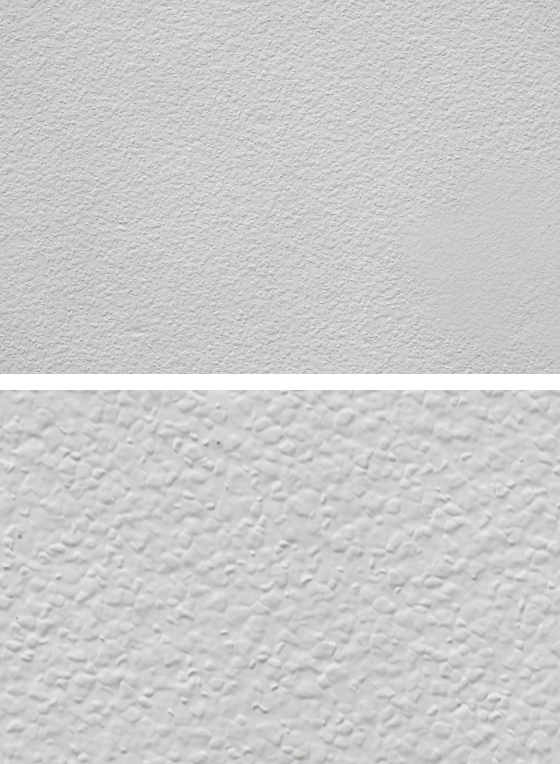
Top: the whole. Bottom: its middle third, enlarged.
This texture is drawn by a WebGL 1 fragment shader. Its source:

```glsl
precision highp float;
uniform vec2 u_resolution;

#define GRAIN_FREQ 84.0
#define RELIEF 0.165
#define LIGHT_STEP vec2(-0.0009, 0.0030)
#define BASE_TONE 0.806
#define FALLOFF 0.036
#define SHADOW_SKEW 0.35
#define SCAR_COUNT 8
#define PIT_GRID 14.0

float hash(vec2 p) {
  return fract(sin(dot(p, vec2(127.1, 311.7))) * 43758.5453);
}

float noise(vec2 p) {
  vec2 cell = floor(p), f = fract(p);
  f = f * f * (3.0 - 2.0 * f);
  float low = mix(hash(cell), hash(cell + vec2(1.0, 0.0)), f.x);
  float high = mix(hash(cell + vec2(0.0, 1.0)), hash(cell + 1.0), f.x);
  return mix(low, high, f.y);
}

mat2 rotation(float a) {
  return mat2(cos(a), sin(a), -sin(a), cos(a));
}

// Smooth trowelled areas, mostly towards the lower right
float smoothPatch(vec2 p) {
  float corner = 1.0 - smoothstep(0.1, 0.6, length((p - vec2(1.45, 0.22)) * vec2(0.9, 1.0)));
  float blotch = noise(p * 5.0 + 3.0) * 0.65 + noise(p * 13.0) * 0.35;
  return smoothstep(0.75, 1.0, corner * 0.75 + blotch * 0.6);
}

// Rounded grains of random size and height, merging where they overlap
float grains(vec2 p) {
  vec2 cell = floor(p);
  float height = 0.0;
  for (int y = -1; y <= 1; y++) {
    for (int x = -1; x <= 1; x++) {
      vec2 id = cell + vec2(float(x), float(y));
      float size = mix(0.3, 0.95, hash(id + 23.0));
      vec2 d = p - id - vec2(hash(id), hash(id + 41.0));
      float dome = 1.0 - smoothstep(0.25, 1.0, length(d) / size);
      height = max(height, dome * mix(0.35, 0.95, hash(id + 67.0)));
    }
  }
  return height;
}

// Height of the plaster: grains on uneven ground, with fine grit
float plaster(vec2 p, float flatness) {
  vec2 warp = vec2(noise(p * 125.0), noise(p * 125.0 + 17.0)) - 0.5;
  vec2 q = rotation(0.2) * (p + warp * 0.007) * vec2(0.88, 1.0);
  float lumps = noise(q * GRAIN_FREQ * 0.5 + 5.0);
  float ground = noise(rotation(0.7) * q * GRAIN_FREQ * 1.15);
  float grit = noise(rotation(0.9) * p * GRAIN_FREQ * 2.3);
  float coarse = 0.4 * lumps + 0.55 * ground + grains(q * GRAIN_FREQ);
  return mix(1.0, 0.3, flatness) * coarse + 0.4 * grit;
}

// Scattered dents with a dark upper lip and a lit lower edge
float scars(vec2 p, float aspect) {
  float shade = 0.0;
  for (int i = 0; i < SCAR_COUNT; i++) {
    float id = float(i) + 1.0;
    vec2 center = vec2(hash(vec2(id, 2.3)) * aspect, hash(vec2(id, 7.9)) * 0.85);
    float size = mix(0.008, 0.024, hash(vec2(id, 4.1)));
    vec2 d = rotation(hash(vec2(id, 9.7)) - 0.4) * (p - center);
    d.y += (noise(p * 60.0) - 0.5) * 0.008;
    d /= size * vec2(1.0, 0.35);
    shade -= d.y * exp(-dot(d, d)) * mix(0.1, 0.24, hash(vec2(id, 5.5)));
  }
  return shade;
}

// Sparse small dark pits, one at most in each cell
float pits(vec2 p) {
  vec2 cell = floor(p * PIT_GRID);
  vec2 center = 0.2 + 0.6 * vec2(hash(cell + 31.0), hash(cell + 57.0));
  float radius = mix(0.001, 0.0024, hash(cell + 83.0));
  float d = length(p - (cell + center) / PIT_GRID);
  float present = step(0.92, hash(cell + 11.0));
  return present * (1.0 - smoothstep(radius * 0.4, radius * 1.6, d));
}

void main() {
  vec2 p = gl_FragCoord.xy / u_resolution.y;
  float aspect = u_resolution.x / u_resolution.y;

  // Relief lit from above, with shadows deeper than highlights
  float flatness = smoothPatch(p);
  float slope = plaster(p, flatness) - plaster(p + LIGHT_STEP, flatness);
  float relief = slope * RELIEF;
  relief *= 1.0 + SHADOW_SKEW * (0.5 - smoothstep(-0.04, 0.04, relief));

  // Broad light falloff and faint mottling
  vec2 fromLight = p - vec2(0.53 * aspect, 0.68);
  float tone = BASE_TONE - FALLOFF * dot(fromLight, fromLight);
  tone += (noise(p * 4.0 + 9.0) - 0.5) * 0.014 + (noise(p * 18.0) - 0.5) * 0.01;
  tone += relief + scars(p, aspect);
  tone -= 0.2 * pits(p);
  tone = clamp(tone, 0.25, 0.9);

  // Nearly neutral grey, a little warmer in the shadows
  float shadow = 1.0 - smoothstep(0.62, 0.8, tone);
  vec3 color = tone + mix(vec3(0.002, 0.001, -0.004), vec3(0.006, 0.0, -0.01), shadow);
  gl_FragColor = vec4(color, 1.0);
}
```
